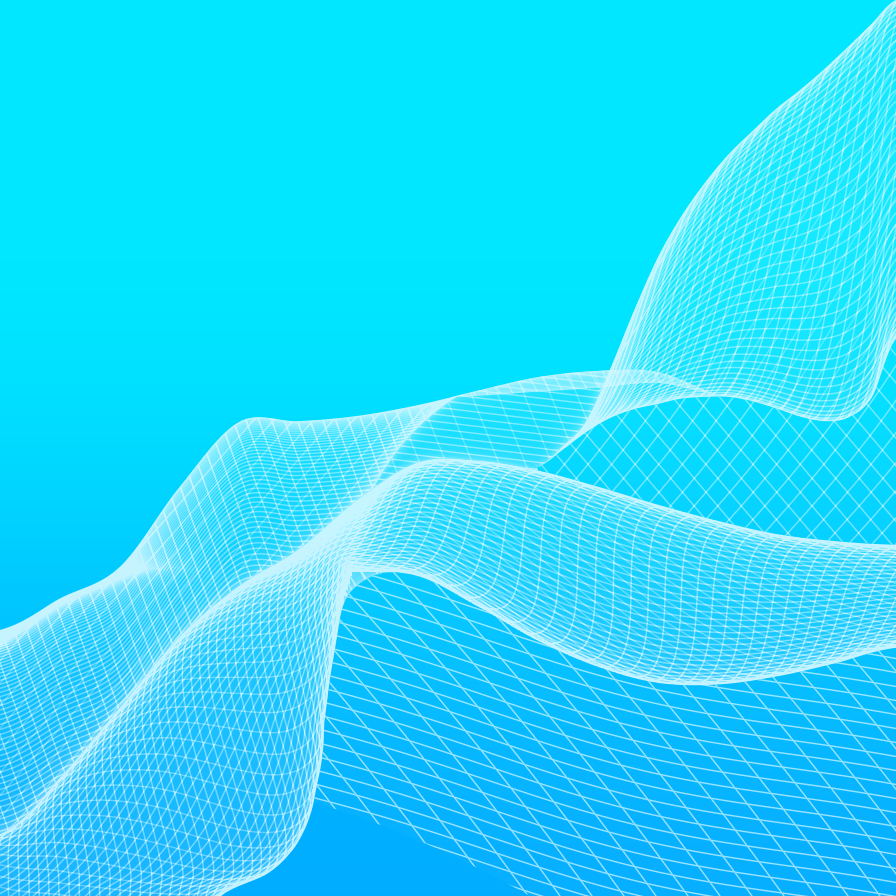
Reproduce this background procedurally as a three.js fragment shader.

```glsl
// Draws folded, translucent wire-mesh ribbons over a cyan to blue gradient.
varying vec2 vUv;

// Smooth curve through 16 evenly spaced heights, t from 0 to 1.
float spline(float t, mat4 heights) {
  float x = clamp(t, 0.0, 1.0) * 15.0;
  float sum = 0.0;
  float total = 0.0;
  for (int i = 0; i < 4; i++) {
    for (int j = 0; j < 4; j++) {
      float d = abs(x - float(i * 4 + j));
      float inner = (1.5 * d - 2.5) * d * d + 1.0;
      float outer = ((2.5 - 0.5 * d) * d - 4.0) * d + 2.0;
      float w = d < 1.0 ? inner : (d < 2.0 ? outer : 0.0);
      sum += w * heights[i][j];
      total += w;
    }
  }
  return sum / total;
}

float pixelSize() {
  return max(fwidth(vUv.y), 1e-5);
}

float slope(float f) {
  return max(length(vec2(dFdx(f), dFdy(f))), 1e-6);
}

// Distance to the zero line of a field, in canvas units.
float toEdge(float field) {
  return field * pixelSize() / slope(field);
}

// Thin repeated lines that melt into an even tone where they crowd.
float wire(float phase) {
  float px = pixelSize();
  float rate = slope(phase);
  float d = abs(fract(phase) - 0.5) / rate;
  float line = clamp(0.5 + 0.0008 / px - d, 0.0, 1.0);
  float tone = min(0.0016 * rate / px, 0.9);
  return mix(line, tone, smoothstep(0.35, 0.8, rate));
}

// Angle around a rounded fold: crowds lines towards both rims.
float foldAngle(float s) {
  return acos(1.0 - 2.0 * clamp(s, 0.0, 1.0)) / 3.14159;
}

float smoothMin(float a, float b, float k) {
  float h = max(k - abs(a - b), 0.0) / k;
  return min(a, b) - 0.25 * h * h * k;
}

vec3 addSheet(vec3 base, float inside, float mesh, float rim) {
  float cover = clamp(inside / pixelSize() + 0.5, 0.0, 1.0);
  float depth = max(inside, 0.0);
  float alpha = mesh + rim * (0.6 * exp(-depth / 0.003) + 0.5 * exp(-depth / 0.014));
  return mix(base, vec3(0.83, 0.97, 1.0), cover * clamp(alpha, 0.0, 0.93));
}

void main() {
  float x = vUv.x;
  float y = vUv.y;
  vec3 color = mix(vec3(0.0, 0.675, 1.0), vec3(0.0, 0.905, 1.0), smoothstep(-0.03, 0.74, y));

  // Outlines of the folds
  float ridge = spline(x, mat4(0.297, 0.332, 0.367, 0.456, 0.529, 0.530, 0.536, 0.548,
                               0.564, 0.579, 0.586, 0.585, 0.560, 0.544, 0.530, 0.530));
  float frontTop = spline(x, mat4(0.069, 0.132, 0.210, 0.289, 0.346, 0.387, 0.443, 0.484,
                                  0.486, 0.475, 0.457, 0.437, 0.419, 0.404, 0.396, 0.392));
  float frontLow = spline(x, mat4(0.361, 0.361, 0.361, 0.361, 0.361, 0.361, 0.362, 0.357,
                                  0.323, 0.285, 0.256, 0.238, 0.236, 0.245, 0.260, 0.277));
  float frontSide = spline(y / 0.361, mat4(0.247, 0.297, 0.324, 0.339, 0.348, 0.353, 0.358, 0.361,
                                           0.362, 0.365, 0.368, 0.372, 0.376, 0.380, 0.385, 0.392));
  float wingX = (x - 0.6) / 0.4;
  float wingTop = spline(wingX, mat4(0.479, 0.501, 0.529, 0.586, 0.651, 0.711, 0.758, 0.796,
                                     0.828, 0.854, 0.879, 0.900, 0.923, 0.948, 0.974, 1.0));
  float wingLow = spline(wingX, mat4(0.479, 0.497, 0.517, 0.533, 0.543, 0.549, 0.555, 0.557,
                                     0.557, 0.552, 0.544, 0.535, 0.530, 0.534, 0.557, 0.622));
  float rise = max(y - 0.443, 0.0);
  float crease = 0.41 + 0.55 * rise + 25.0 * rise * rise * rise;

  float belowRidge = toEdge(ridge - y);
  float aboveFront = toEdge(y - frontTop);
  float aboveWing = toEdge(y - wingTop);
  float aboveWingLow = toEdge(y - wingLow);
  float pastCrease = toEdge(x - crease);

  // Open net behind the wing
  float net = wire((x - 0.75 * y + 0.02 * sin(9.0 * y)) * 38.0) + wire((x + 0.85 * y) * 38.0);
  color = addSheet(color, min(-aboveWingLow, min(aboveFront, x - 0.602)), 0.03 + 0.5 * net, 0.0);

  // Middle sheet with nearly level lines
  float level = wire((y + 0.12 * x) * 125.0) + 0.6 * wire((x + 0.4 * y) * 34.0);
  float middle = min(min(belowRidge, aboveFront), min(max(aboveWing, 0.6 - x), pastCrease));
  color = addSheet(color, middle, 0.1 + 0.46 * level, 0.4);

  // Tall wing on the right
  float wingFold = foldAngle((wingTop - y) / max(wingTop - wingLow, 0.001));
  float wingMesh = wire(wingFold * 42.0) + wire(x * 78.0 + wingFold * 9.0)
                 + 0.7 * wire(x * 55.0 - y * 34.0);
  float wing = min(min(-aboveWing, aboveWingLow), x - 0.602);
  color = addSheet(color, wing, 0.1 + 0.43 * wingMesh, 0.4);

  // Narrow bright band along the upper crest
  float crest = 0.019 * sin(3.14159 * clamp((x - 0.505) / 0.295, 0.0, 1.0));
  float band = min(belowRidge, toEdge(y - ridge + crest));
  color = addSheet(color, min(band, min(x - 0.505, 0.8 - x)), 0.3 + 0.3 * wire(x * 70.0 + y * 40.0), 0.4);

  // Left sheet with its soft inner fold
  float depth = acos(1.0 - clamp((ridge - y) / 0.26, 0.0, 1.0));
  float leftMesh = wire(depth * 38.0) + wire(x * 70.0 + y * 25.0) + 0.7 * wire(x * 45.0 - y * 40.0);
  float bend = 0.366 - 2.4 * (x - 0.19) * (x - 0.19);
  float bendGlow = (y > bend ? exp((bend - y) / 0.022) : exp((y - bend) / 0.009)) * smoothstep(0.25, 0.13, x);
  float creaseGlow = exp(-abs(pastCrease) / 0.016);
  float left = min(min(belowRidge, aboveFront), -pastCrease);
  color = addSheet(color, left, 0.08 + 0.42 * leftMesh + 0.6 * bendGlow + 0.35 * creaseGlow, 0.45);

  // Wide open mesh at the lower right
  float hem = 0.105 - 0.3 * (x - 0.349) - 0.55 * (x - 0.349) * (x - 0.349);
  float sweep = wire((y + 0.38 * x - 0.1 * x * x + 0.006 * sin(11.0 * x)) * 64.0);
  float steep = wire((x + 0.72 * y + 0.25 * y * y) * 28.0);
  float belowFront = smoothMin(toEdge(frontLow - y), toEdge(x - frontSide), 0.05);
  color = addSheet(color, min(belowFront, toEdge(y - hem)), 0.03 + 0.68 * max(sweep, steep), 0.0);

  // Front ribbon, twisting from the lower left to the right
  float under = max(frontTop - y, 0.0);
  float over = length(max(vec2(y - frontLow, frontSide - x), 0.0));
  float frontFold = foldAngle(under / max(under + over, 0.001));
  float along = x + 0.6 * y;
  float frontMesh = wire(frontFold * 38.0) + wire(along * 62.0 + frontFold * 12.0)
                  + 0.8 * wire(along * 46.0 - frontFold * 17.0);
  float pinch = exp(-under / 0.035 - pow((x - 0.36) / 0.1, 2.0));
  float twist = exp(-abs(x - 0.375 - 0.28 * (y - 0.32)) / 0.014) * smoothstep(0.24, 0.38, y);
  float front = min(-aboveFront, -belowFront);
  color = addSheet(color, front, 0.12 + 0.43 * frontMesh + 0.45 * pinch + 0.3 * twist, 0.45);

  gl_FragColor = vec4(color, 1.0);
}
```
